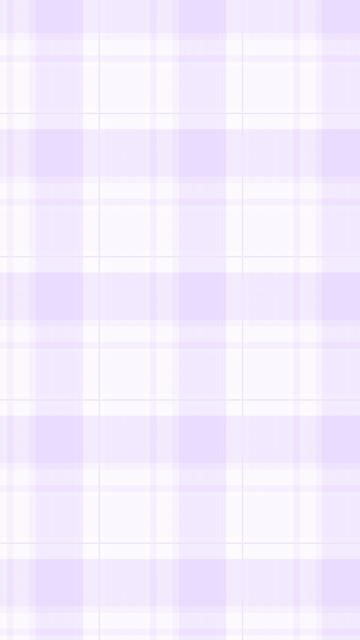
Write a WebGL 1 fragment shader that draws this pattern.

```glsl
precision highp float;

uniform vec2 u_resolution;

#define PERIOD 0.398
#define ORIGIN vec2(0.6285, 1.419)
#define EDGE_SOFTNESS 0.006
#define WEAVE_STRENGTH 0.012
#define GROUND vec3(0.995, 0.990, 0.998)
#define LILAC vec3(0.917, 0.862, 0.996)
#define THREAD vec3(0.895, 0.855, 0.930)

// Soft stripe covering [from, to] of a repeating unit interval.
float stripe(float t, float from, float to, float soft) {
  float d = abs(fract(t - 0.5 * (from + to) + 0.5) - 0.5);
  float halfWidth = 0.5 * (to - from);
  return 1.0 - smoothstep(halfWidth - soft, halfWidth + soft, d);
}

// Thin line whose strength fades gracefully at small sizes.
float thread(float t, float center, float width, float soft) {
  float d = abs(fract(t - center + 0.5) - 0.5);
  return 1.0 - smoothstep(0.0, width + soft, d);
}

// Dye density across one sett, shared by warp and weft.
float dyeProfile(float t, float soft) {
  float dye = 0.04;
  dye = mix(dye, 1.00, stripe(t, 0.000, 0.333, soft));
  dye = mix(dye, 0.50, stripe(t, 0.333, 0.378, soft));
  dye = mix(dye, 0.10, stripe(t, 0.378, 0.485, soft));
  dye = mix(dye, 0.60, stripe(t, 0.485, 0.533, soft));
  dye = mix(dye, 0.17, stripe(t, 0.560, 0.850, soft));
  return dye;
}

// Layered sines give faint uneven threads along one axis.
float weave(float t) {
  return sin(t * 61.0) * 0.4 + sin(t * 137.0 + 1.3) * 0.35
       + sin(t * 223.0 + 0.7) * 0.25;
}

void main() {
  vec2 uv = gl_FragCoord.xy / u_resolution.x;
  vec2 sett = (ORIGIN - uv) / PERIOD;
  float pixel = 1.0 / (u_resolution.x * PERIOD);
  float soft = max(EDGE_SOFTNESS, 0.6 * pixel);

  // Broad bands of both directions
  float warp = dyeProfile(sett.x, soft);
  float weft = dyeProfile(sett.y, soft);

  // Pale threads at one side of the dark warp band
  float paleThreads = thread(sett.x, 0.016, 0.004, soft)
                    + thread(sett.x, 0.044, 0.004, soft);
  warp -= 0.16 * paleThreads;

  float dye = 0.5 * (warp + weft);
  dye += WEAVE_STRENGTH * (weave(sett.x) + 0.5 * weave(sett.y));
  vec3 color = mix(GROUND, LILAC, clamp(dye, 0.0, 1.0));

  // Greyish accent threads, fainter where they cross the dark bands
  float accentWarp = thread(sett.x, 0.886, 0.004, soft) * (1.0 - 0.4 * weft);
  float accentWeft = thread(sett.y, 0.890, 0.004, soft) * (1.0 - 0.4 * warp);
  color = mix(color, THREAD, 0.65 * max(accentWarp, accentWeft));

  gl_FragColor = vec4(color, 1.0);
}
```
